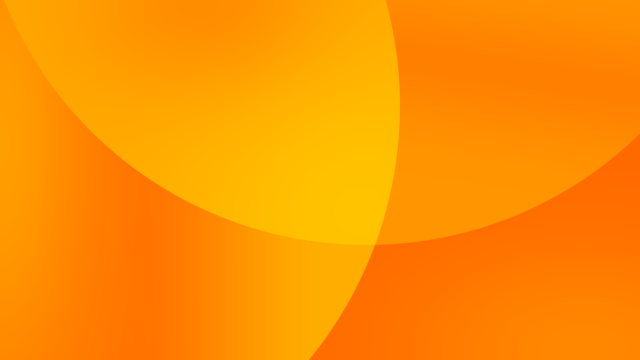
Write a Shadertoy shader that draws this background.

```glsl
#define UPPER_DISC vec3(1.0185, 1.405, 1.0856)
#define LEFT_DISC vec3(0.0, 0.706, 1.111)
#define DEEP_ORANGE 0.41
#define LEFT_BASE 0.45
#define UPPER_BASE 0.50
#define OVERLAP_BASE 0.655
#define EDGE_PIXELS 0.75

// Soft elliptical falloff, 1 at the centre
float glow(vec2 p, vec2 centre, vec2 radii) {
    vec2 q = (p - centre) / radii;
    return exp(-dot(q, q));
}

// Smooth coverage of a disc given as centre and radius
float discMask(vec2 p, vec3 disc) {
    float edge = EDGE_PIXELS / iResolution.y;
    return 1.0 - smoothstep(-edge, edge, length(p - disc.xy) - disc.z);
}

// Each region returns its green level: low is red-orange, high is yellow
float outsideTone(vec2 p) {
    return DEEP_ORANGE + 0.12 * glow(p, vec2(1.62, 0.028), vec2(0.51, 0.30));
}

float upperTone(vec2 p) {
    float band = (p.y - 1.012 + 0.15 * p.x) / 0.174;
    return UPPER_BASE + 0.085 * (1.0 - exp(-band * band));
}

float leftTone(vec2 p) {
    float sideGlow = glow(p, vec2(0.0, 0.606), vec2(0.231, 0.694));
    float innerRim = smoothstep(0.37, 0.926, p.x);
    return LEFT_BASE + 0.17 * sideGlow + 0.23 * innerRim;
}

float overlapTone(vec2 p) {
    float light = glow(p, vec2(0.995, 0.421), vec2(0.51));
    float shade = glow(p, vec2(0.579, 0.977), vec2(0.347, 0.255));
    return OVERLAP_BASE + 0.11 * light - 0.12 * shade;
}

void mainImage(out vec4 fragColor, in vec2 fragCoord) {
    vec2 p = fragCoord / iResolution.y;
    float upper = discMask(p, UPPER_DISC);
    float left = discMask(p, LEFT_DISC);

    // Blend the four regions made by the two discs
    float belowUpper = mix(outsideTone(p), leftTone(p), left);
    float insideUpper = mix(upperTone(p), overlapTone(p), left);
    float green = mix(belowUpper, insideUpper, upper);

    fragColor = vec4(1.0, green, 0.0, 1.0);
}
```
